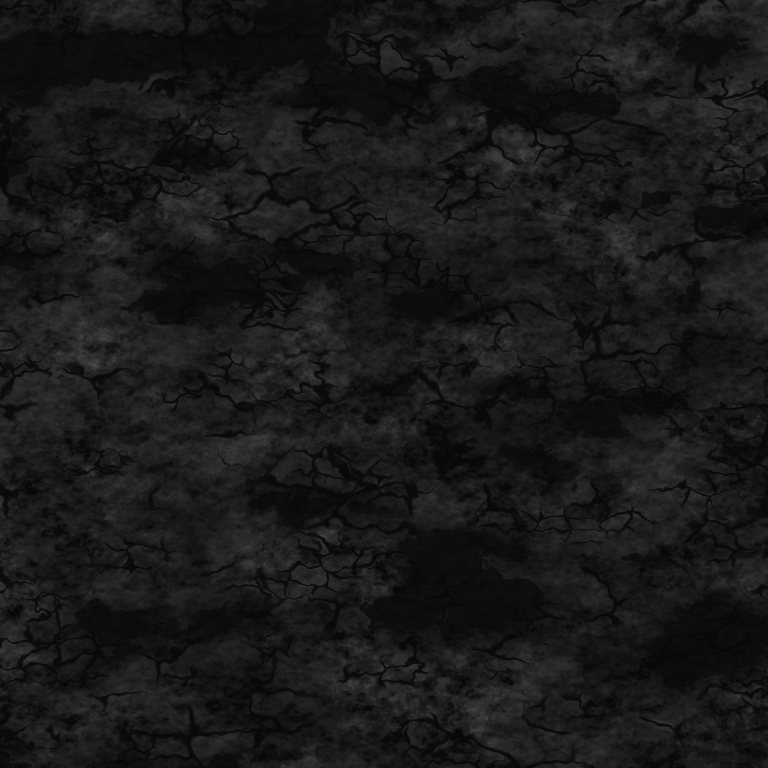
This texture is drawn by a WebGL 1 fragment shader. Its source:

```glsl
precision highp float;
// Draws a dark, weathered rock wall with flat stones, thin cracks and black hollows.
uniform vec2 u_resolution;

const vec3 HOLLOW_COLOR = vec3(0.045);
const vec3 CRACK_COLOR = vec3(0.03);
const float BASE_TONE = 0.117;
const vec2 LIGHT_STEP = vec2(-0.003, 0.005);

float hash(vec2 p) {
  vec3 q = fract(p.xyx * 0.1031);
  q += dot(q, q.yzx + 33.33);
  return fract((q.x + q.y) * q.z);
}

vec2 hash2(vec2 p) {
  return vec2(hash(p), hash(p + 57.3));
}

float valueNoise(vec2 p) {
  vec2 cell = floor(p);
  vec2 f = fract(p);
  f = f * f * (3.0 - 2.0 * f);
  float low = mix(hash(cell), hash(cell + vec2(1.0, 0.0)), f.x);
  float high = mix(hash(cell + vec2(0.0, 1.0)), hash(cell + 1.0), f.x);
  return mix(low, high, f.y);
}

// Four octaves, normalised to 0..1; gain sets the roughness.
float layeredNoise(vec2 p, float gain) {
  float sum = 0.0;
  float total = 0.0;
  float weight = 1.0;
  for (int i = 0; i < 4; i++) {
    sum += weight * valueNoise(p);
    total += weight;
    weight *= gain;
    p = mat2(1.96, 0.3, -0.3, 1.96) * p + 17.7;
  }
  return sum / total;
}

// Cellular noise: x = gap to the cell border, y = random value of the cell.
vec2 stoneCells(vec2 p) {
  vec2 cell = floor(p);
  float nearest = 8.0;
  float second = 8.0;
  float id = 0.0;
  for (int j = -1; j <= 1; j++) {
    for (int i = -1; i <= 1; i++) {
      vec2 site = cell + vec2(float(i), float(j));
      float d = distance(p, site + 0.1 + 0.8 * hash2(site));
      if (d < nearest) {
        second = nearest;
        nearest = d;
        id = hash(site + 91.7);
      } else {
        second = min(second, d);
      }
    }
  }
  return vec2(second - nearest, id);
}

// Crack along a cell border, thinning out where presence is low.
float crack(float gap, float width, float presence) {
  float w = width * presence + 0.001;
  return presence * (1.0 - smoothstep(0.2 * w, w, gap));
}

float mottling(vec2 uv) {
  return layeredNoise(uv * vec2(24.0, 36.0) + 7.0, 0.85) - 0.5;
}

void main() {
  vec2 uv = gl_FragCoord.xy / u_resolution.y;

  // Ragged distortion shared by stones and hollows
  vec2 warp = vec2(layeredNoise(uv * 18.0, 0.7), layeredNoise(uv * 18.0 + 40.0, 0.7)) - 0.5;
  vec2 p = uv + warp * vec2(0.06, 0.04);

  // Stones in two sizes
  vec2 large = stoneCells(p * vec2(9.0, 19.0) + 3.0);
  vec2 small = stoneCells(p * vec2(24.0, 42.0) + 60.0);

  // Surface tone: broad patches, stone tints, mottling and fine grain
  float patches = layeredNoise(p * vec2(6.0, 10.0) + 23.0, 0.6) - 0.5;
  float mottle = mottling(uv);
  float relief = mottle - mottling(uv + LIGHT_STEP);
  float grain = layeredNoise(uv * vec2(80.0, 105.0) + 31.0, 0.75) - 0.5;
  float tone = BASE_TONE + 0.14 * patches + 0.10 * mottle + 0.06 * relief + 0.13 * grain;
  tone += 0.044 * (large.y - 0.5) + 0.036 * (small.y - 0.5);

  // Pale crumbs and dark pits gathered in rough places
  float rough = smoothstep(0.44, 0.68, layeredNoise(uv * vec2(8.0, 11.0) + 71.0, 0.5));
  float crumbs = layeredNoise(uv * vec2(50.0, 64.0) + 9.0, 0.7);
  tone += 0.07 * rough * smoothstep(0.5, 0.7, crumbs);
  tone -= 0.07 * (0.3 + 0.7 * rough) * (1.0 - smoothstep(0.28, 0.42, crumbs));

  // Short cracks come and go along the stone borders
  float largePresence = smoothstep(0.48, 0.70, valueNoise(uv * vec2(14.0, 20.0) + 5.0));
  float smallPresence = smoothstep(0.52, 0.78, valueNoise(uv * vec2(17.0, 25.0) + 33.0));
  float cracks = max(crack(large.x, 0.13, largePresence), crack(small.x, 0.20, smallPresence));

  // Hollows: small, flat, with frayed edges
  float depth = layeredNoise(p * vec2(7.5, 15.0) + 12.0, 0.5) + 0.22 * mottle + 0.08 * grain;
  float shade = smoothstep(0.48, 0.68, depth);
  float hollow = smoothstep(0.66, 0.69, depth);

  vec3 color = vec3(max(tone * (1.0 - 0.28 * shade), 0.03));
  color = mix(color, HOLLOW_COLOR + 0.04 * grain, 0.9 * hollow);
  color = mix(color, CRACK_COLOR, 0.9 * cracks);
  gl_FragColor = vec4(color, 1.0);
}
```
